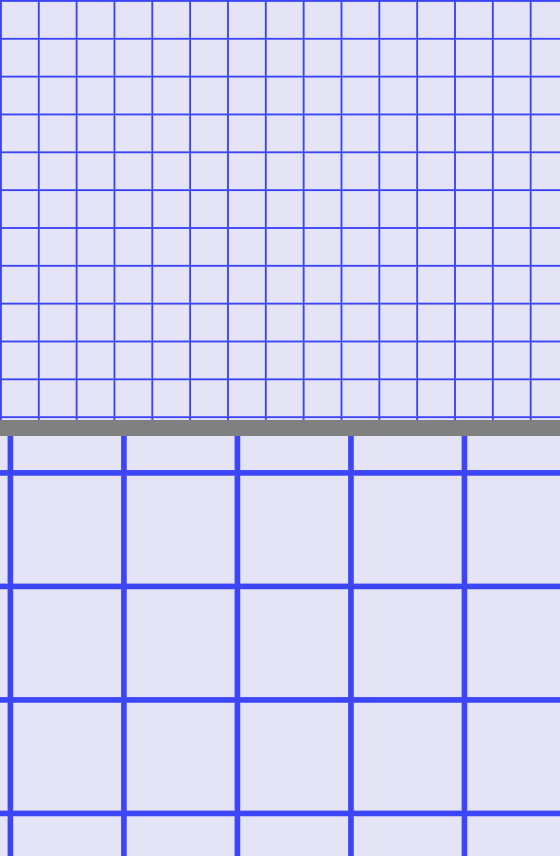
Top, the full canvas; bottom, a detail of the centre.
Reproduce this pattern procedurally as a Shadertoy shader.

```glsl
// Square grid of thin blue lines on pale lavender paper.

const float CELLS_DOWN = 11.1;   // cells per canvas height
const float LINE_WIDTH = 0.05;   // fraction of a cell
const vec3 PAPER_COLOR = vec3(0.898, 0.896, 0.967);
const vec3 LINE_COLOR = vec3(0.235, 0.275, 0.97);

// Coverage of lines starting at each whole number, on both axes.
vec2 lineCoverage(vec2 p, float width, float pixel) {
    float halfWidth = 0.5 * width;
    vec2 dist = abs(fract(p - halfWidth + 0.5) - 0.5);
    return clamp((halfWidth - dist) / pixel + 0.5, 0.0, 1.0);
}

// Union of the horizontal and vertical lines.
float gridMask(vec2 p, float width, float pixel) {
    vec2 cover = lineCoverage(p, width, pixel);
    return max(cover.x, cover.y);
}

void mainImage(out vec4 fragColor, in vec2 fragCoord) {
    // Cell units, measured from the top left corner.
    float pixel = CELLS_DOWN / iResolution.y;
    vec2 p = vec2(fragCoord.x, iResolution.y - fragCoord.y) * pixel;

    float mask = gridMask(p, LINE_WIDTH, pixel);
    fragColor = vec4(mix(PAPER_COLOR, LINE_COLOR, mask), 1.0);
}
```
